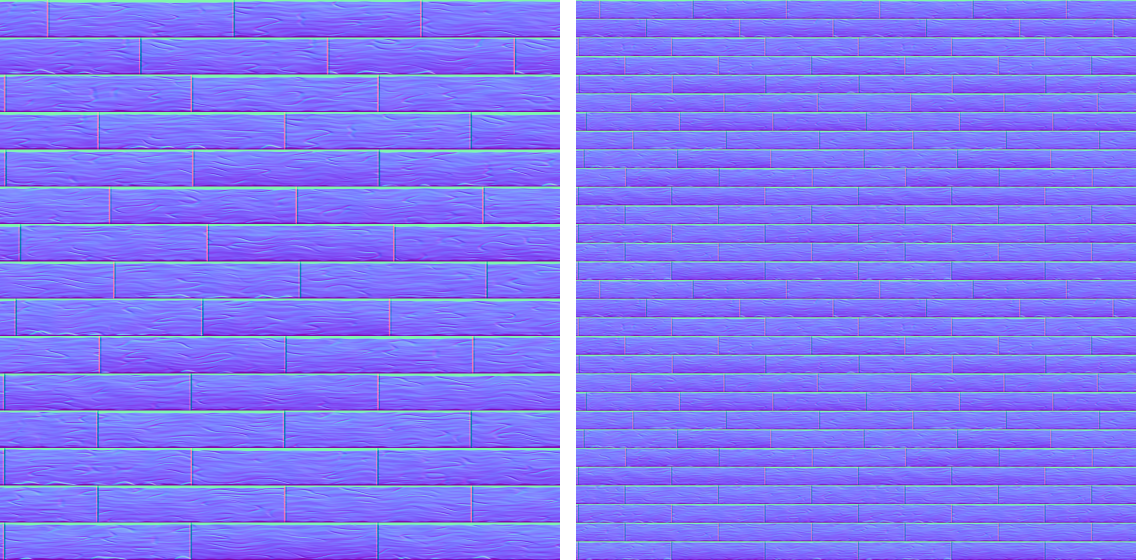
Left: one tile. Right: repeated 2 by 2.
A Shadertoy shader for this texture map:

```glsl
// Tangent-space normal map of staggered wooden siding boards with grain, cracks and chipped lower edges.

float hash(vec2 p) {
    vec3 q = fract(vec3(p.xyx) * 0.1031);
    q += dot(q, q.yzx + 33.33);
    return fract((q.x + q.y) * q.z);
}

vec2 gradientAt(vec2 cell) {
    float angle = 6.2832 * hash(cell);
    return vec2(cos(angle), sin(angle));
}

float gradientNoise(vec2 p) {
    vec2 i = floor(p), f = p - i;
    vec2 w = f * f * f * (f * (f * 6.0 - 15.0) + 10.0);
    vec2 e = vec2(0.0, 1.0);
    float low = mix(dot(gradientAt(i), f), dot(gradientAt(i + e.yx), f - e.yx), w.x);
    float high = mix(dot(gradientAt(i + e.xy), f - e.xy), dot(gradientAt(i + 1.0), f - 1.0), w.x);
    return mix(low, high, w.y);
}

// Wood relief inside one board; p is measured in board heights.
float woodHeight(vec2 p, float seed, float chipped) {
    vec2 q = p + vec2(0.0, 0.13 * gradientNoise(p * vec2(0.9, 1.6) + seed));
    float h = 0.025 * gradientNoise(p * vec2(1.1, 2.2) + seed);
    h += 0.012 * gradientNoise(q * vec2(1.3, 13.0) + seed);
    h += 0.005 * gradientNoise(q * vec2(3.0, 25.0) + seed);

    // Thin cracks follow the zero contours of stretched noise.
    float contour = abs(gradientNoise(q * vec2(0.9, 5.5) + seed + 7.0));
    float presence = smoothstep(-0.1, 0.3, gradientNoise(p * vec2(1.4, 2.5) + seed + 19.0));
    h -= 0.016 * presence * smoothstep(0.11, 0.0, contour);

    // Splintered lip along the lower edge.
    float lip = 0.2 * gradientNoise(vec2(p.x * 1.8 + seed, seed)) + 0.01 - 0.4 * (1.0 - chipped);
    return h + 0.035 * smoothstep(0.02, -0.02, p.y - lip);
}

vec3 sidingNormal(vec2 uv) {
    // Fifteen courses of three boards, with the joints staggered.
    float y = (1.0 - uv.y) * 15.0;
    float row = floor(y);
    float stagger = 0.5 * mod(row, 2.0) + 0.025 + 0.23 * step(row, 1.5)
                  + 0.085 * exp(-pow((row - 6.5) / 2.0, 4.0));
    float x = uv.x * 3.0 - stagger;
    vec2 board = vec2(mod(floor(x), 3.0), row);
    vec2 p = vec2(fract(x) * 5.0, 1.0 - fract(y));
    float seed = floor(hash(board + 3.7) * 90.0) + 0.37;
    float chipped = step(0.55, hash(board + 21.3));

    // Surface slope from the relief plus the rounded face of the board.
    vec2 e = vec2(0.014, 0.0);
    vec2 slope = vec2(
        woodHeight(p - e.xy, seed, chipped) - woodHeight(p + e.xy, seed, chipped),
        woodHeight(p - e.yx, seed, chipped) - woodHeight(p + e.yx, seed, chipped)) / 0.028;
    slope.y += 0.07 - (0.28 + 0.36 * hash(board + 11.9)) * pow(1.0 - p.y, 1.5);

    // End joints: one bright flank and a fainter opposite one.
    float d = p.x - 5.0 * step(2.5, p.x);
    vec2 joint = vec2(mod(floor(x + 0.5), 3.0), row);
    float facing = hash(joint + 5.3) < 0.5 ? -1.0 : 1.0;
    float ragged = 0.75 + 0.6 * gradientNoise(vec2(p.y * 7.0, seed));
    float flank = smoothstep(0.028, 0.01, abs(d));
    float counter = smoothstep(0.026, 0.008, abs(d - 0.035 * facing));
    slope.x += facing * ragged * (2.8 * flank - 1.4 * counter);

    // Upper bevel faces up, lower shadow edge faces down.
    float bevel = 0.04 + 0.035 * hash(board + 31.1) + 0.025 * gradientNoise(vec2(p.x * 2.5, seed));
    slope.y += 2.6 * smoothstep(bevel + 0.012, bevel - 0.018, 1.0 - p.y);
    float worn = p.y + 0.03 * gradientNoise(vec2(p.x * 3.5, seed + 5.0));
    slope.y -= 2.4 * smoothstep(0.045, 0.015, worn);
    return normalize(vec3(slope, 1.0));
}

void mainImage(out vec4 fragColor, in vec2 fragCoord) {
    // Four samples per pixel smooth the narrow edges.
    vec3 color = vec3(0.0);
    for (int i = 0; i < 4; i++) {
        vec2 offset = vec2(i % 2, i / 2) * 0.5 - 0.25;
        color += 0.5 + 0.5 * sidingNormal((fragCoord + offset) / iResolution.xy);
    }
    fragColor = vec4(color / 4.0, 1.0);
}
```
